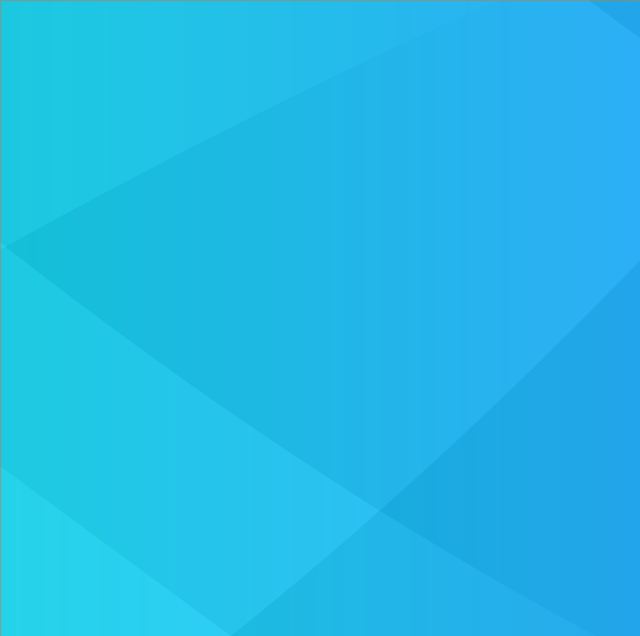
This background is drawn by a WebGL 1 fragment shader. Its source:

```glsl
precision highp float;
// Teal-to-blue gradient crossed by broad, softly curved translucent planes.

uniform vec2 u_resolution;

#define TEAL vec3(0.078, 0.750, 0.842)
#define BLUE vec3(0.174, 0.686, 0.964)
#define LIFT vec3(0.036, 0.042, 0.038)
#define SHADE vec3(0.038, 0.039, 0.045)
#define RIM_COLOR vec3(0.49, 0.57, 0.51)
#define RIM_WIDTH 0.00196
#define RIM_OPACITY 0.5

// Coverage below the parabola y = c.x + c.y * x + c.z * x^2.
float below(vec2 p, vec3 c) {
  float height = c.x + p.x * (c.y + p.x * c.z);
  float slope = c.y + 2.0 * c.z * p.x;
  float dist = (height - p.y) / sqrt(1.0 + slope * slope);
  return clamp(dist * u_resolution.y + 0.5, 0.0, 1.0);
}

void main() {
  vec2 p = gl_FragCoord.xy / u_resolution;

  // Curved plane boundaries
  float upperLeft = 1.0 - below(p, vec3(0.6074, 0.558, -0.068));
  float lowerLeft = below(p, vec3(0.619, -0.792, 0.1366));
  float lowerRight = below(p, vec3(-0.266, 0.6705, 0.186));
  float bottomCorner = below(p, vec3(0.267, -0.740, 0.0));
  float topCorner = 1.0 - below(p, vec3(1.683, -0.743, 0.0));

  // Light planes weaken towards the right
  float upperLight = upperLeft * mix(0.85, 0.15, smoothstep(0.1, 0.85, p.x));
  float lowerLight = lowerLeft * mix(1.0, 0.5, smoothstep(0.5, 1.0, p.x));

  vec3 color = mix(TEAL, BLUE, p.x);
  color += LIFT * (upperLight + lowerLight + 0.85 * bottomCorner);
  color -= SHADE * (lowerRight + topCorner);

  // Thin muted rim on the left and top
  vec2 inset = vec2(p.x, 1.0 - p.y);
  vec2 rim = clamp((RIM_WIDTH - inset) * u_resolution + 0.5, 0.0, 1.0);
  color = mix(color, RIM_COLOR, RIM_OPACITY * max(rim.x, rim.y));

  gl_FragColor = vec4(color, 1.0);
}
```
